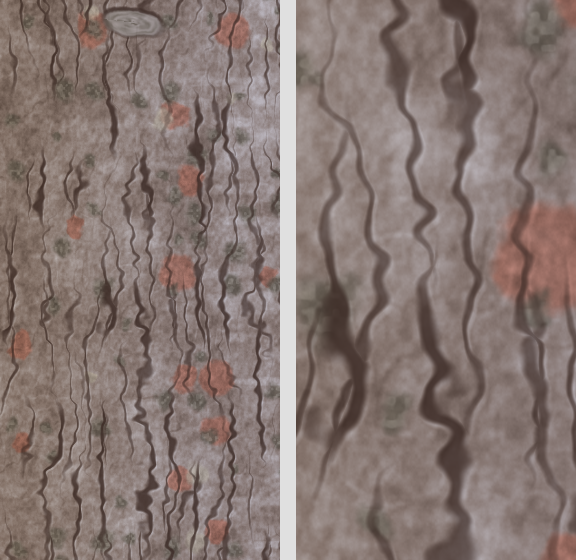
Left: the whole. Right: its middle third, enlarged.
This texture is drawn by a Shadertoy shader. Its source:

```glsl
// Weathered tree bark: upright plates split by wandering dark fissures,
// dotted with grey-green lichen, rusty scars, pale flakes and one knot.
// A height field of noise and cracks is lit from the side, then tinted.

const vec3 CREVICE = vec3(0.23, 0.165, 0.145);
const vec3 SHADE   = vec3(0.33, 0.27, 0.24);
const vec3 BARK    = vec3(0.525, 0.465, 0.44);
const vec3 BLEACH  = vec3(0.69, 0.665, 0.67);
const vec3 LICHEN  = vec3(0.35, 0.325, 0.285);
const vec3 RUST    = vec3(0.59, 0.37, 0.31);
const vec3 FLAKE   = vec3(0.66, 0.63, 0.57);

float hash(vec2 p) {
    vec3 q = fract(p.xyx * 0.1031);
    q += dot(q, q.yzx + 33.33);
    return fract((q.x + q.y) * q.z);
}

float noise(vec2 p) {
    vec2 i = floor(p), f = fract(p);
    f = f * f * (3.0 - 2.0 * f);
    float low  = mix(hash(i), hash(i + vec2(1, 0)), f.x);
    float high = mix(hash(i + vec2(0, 1)), hash(i + vec2(1, 1)), f.x);
    return mix(low, high, f.y);
}

float fbm(vec2 p) {
    float sum = 0.0, gain = 0.533;
    for (int i = 0; i < 4; i++) {
        sum += gain * noise(p);
        p = p * 2.03 + 17.7;
        gain *= 0.5;
    }
    return sum;
}

// Broken, jagged vertical cracks, one per column
float fissures(vec2 p, float columns, float width, float seed) {
    float wander = 0.16 * (fbm(p * vec2(5.0, 4.0) + seed) - 0.5);
    float jag = 0.022 * (noise(p * vec2(18.0, 38.0) + seed) - 0.5);
    float x = (p.x + wander + jag) * columns + seed;
    float id = floor(x);
    float centre = 0.3 + 0.4 * hash(vec2(id, seed));
    float strength = smoothstep(0.3, 0.8, noise(vec2(id * 7.0, p.y * 4.5 + seed)));
    float ragged = width * strength * (0.35 + 1.2 * noise(p * 32.0 + seed));
    float d = abs(fract(x) - centre) / columns;
    return strength * (1.0 - smoothstep(ragged * 0.3, ragged + 0.004, d));
}

float cracks(vec2 p) {
    return max(fissures(p, 9.0, 0.011, 3.0), 0.75 * fissures(p, 14.0, 0.006, 41.0));
}

// Rounded ridges plus layered scales with one crisp edge
float barkHeight(vec2 p, float crack) {
    float ridges = fbm(p * vec2(15.0, 9.0));
    float layer = fract(4.0 * fbm(p * vec2(9.0, 6.0) + 60.0));
    float scales = layer * (1.0 - smoothstep(0.8, 1.0, layer));
    return ridges + 0.2 * scales + 0.3 * fbm(p * vec2(34.0, 42.0)) - 0.4 * crack;
}

// Ragged blots scattered on a jittered grid
float blots(vec2 p, float cells, float share, float softness, float seed) {
    p += 0.045 * (vec2(fbm(p * 22.0 + seed), fbm(p * 22.0 + seed + 50.0)) - 0.5);
    vec2 g = p * cells;
    float cover = 0.0;
    for (int k = 0; k < 9; k++) {
        vec2 id = floor(g) + vec2(k % 3 - 1, k / 3 - 1);
        vec2 centre = id + 0.2 + 0.6 * vec2(hash(id + seed + 5.0), hash(id + seed + 11.0));
        float radius = mix(0.2, 0.45, hash(id + seed + 23.0));
        float d = length((g - centre) * vec2(1.1, 1.0));
        float blot = 1.0 - smoothstep(radius * (1.0 - softness), radius, d);
        cover = max(cover, blot * step(hash(id + seed), share));
    }
    return cover;
}

// Bark tone from 0 (shade) to 1 (bleached)
vec3 barkRamp(float tone) {
    vec3 lower = mix(SHADE, BARK, clamp(tone * 2.0, 0.0, 1.0));
    return mix(lower, BLEACH, clamp(tone * 2.0 - 1.0, 0.0, 1.15));
}

// Oval branch scar with grain curling around it
vec3 addKnot(vec3 color, vec2 p, vec2 centre, vec2 size) {
    vec2 q = (p - centre) / size;
    q.y += 0.25 * q.x;
    float r = length(q) + 0.35 * (fbm(p * 18.0) - 0.5);
    float rings = noise(vec2(r * 9.0, atan(q.y, q.x) * 1.5));
    vec3 wood = mix(LICHEN, BLEACH, 0.15 + 0.75 * rings);
    color = mix(color, wood, 0.85 * (1.0 - smoothstep(0.9, 1.1, r)));
    float rim = 1.0 - smoothstep(0.03, 0.2, abs(r - 1.0));
    return mix(color, CREVICE, rim * (0.35 + 0.4 * smoothstep(0.2, -0.8, -q.y)));
}

void mainImage(out vec4 fragColor, in vec2 fragCoord) {
    vec2 p = fragCoord / iResolution.x;
    vec2 toLight = vec2(-0.004, 0.006);

    // Relief lighting
    float crack = cracks(p);
    float slope = barkHeight(p, crack) - barkHeight(p + toLight, cracks(p + toLight));
    float grain = fbm(p * vec2(75.0, 60.0));
    float tone = 0.57 + 0.65 * (fbm(p * vec2(11.0, 6.0) + 30.0) - 0.5);
    tone += 0.5 * (grain - 0.5) + 0.75 * slope + 0.13 * (p.x - 0.5);

    // Short pale cross wrinkles, stronger on the right
    float wrinkle = smoothstep(0.6, 0.85, noise(p * vec2(9.0, 26.0) + fbm(p * 7.0)));
    tone += wrinkle * mix(0.06, 0.2, p.x);
    vec3 color = barkRamp(tone);

    // Rusty scars and pale flakes
    float scars = blots(p, 5.5, 0.16, 0.3, 70.0);
    color = mix(color, RUST * (0.75 + 0.5 * grain + 0.5 * slope), 0.7 * scars);
    float flakes = blots(p, 8.0, 0.07, 0.4, 130.0);
    color = mix(color, FLAKE * (0.8 + 0.4 * grain), 0.65 * flakes);

    // Speckled lichen
    float speckle = smoothstep(0.4, 0.75, noise(p * 105.0));
    vec3 lichen = mix(LICHEN, vec3(0.53, 0.51, 0.47), 0.6 * speckle) * (0.8 + 0.4 * grain);
    color = mix(color, lichen, 0.8 * blots(p, 7.5, 0.55, 0.65, 200.0));

    // Crevices, knot and warm-to-cool drift across the trunk
    color = mix(color, CREVICE, 0.8 * crack);
    color = addKnot(color, p, vec2(0.47, 1.92), vec2(0.105, 0.05));
    color *= mix(vec3(0.99, 0.96, 0.92), vec3(1.01, 1.01, 1.04), smoothstep(0.0, 0.8, p.x));
    fragColor = vec4(clamp(color, 0.0, 1.0), 1.0);
}
```
